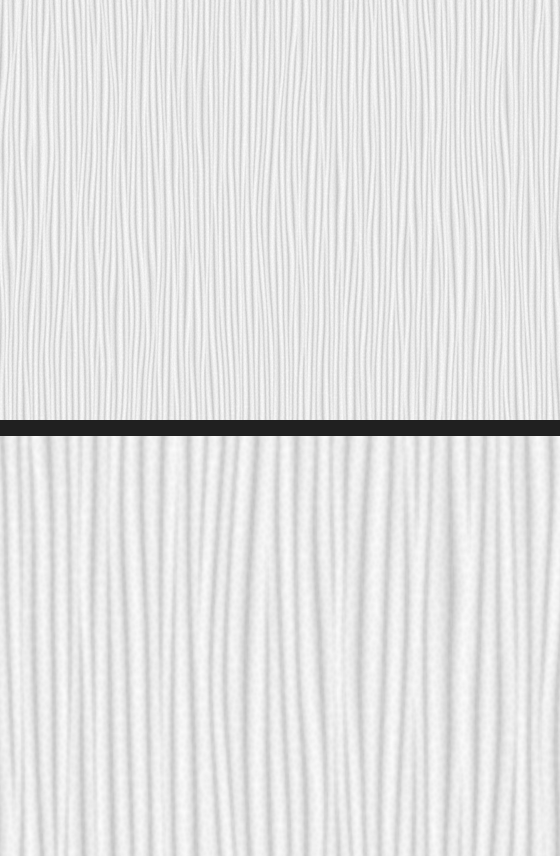
Top, the full canvas; bottom, a detail of the centre.
Give the GLSL for this texture, as a Shadertoy shader.

```glsl
// Pale ribbed surface of thin, upright threads that sway, merge and overlap.
// Each thread is a jittered cell whose axis follows layered sines; the topmost
// thread gives the round profile, its rivals at each point give the creases.

const float THREADS_PER_HEIGHT = 80.0;
const float GRAINS_PER_HEIGHT = 250.0;
const float CREASE_BLUR = 0.0011;
const vec3 CREST_COLOUR = vec3(0.971);
const vec3 GROOVE_COLOUR = vec3(0.755);

float hash(vec2 p) {
    vec3 q = fract(vec3(p.xyx) * 0.1031);
    q += dot(q, q.yzx + 33.33);
    return fract((q.x + q.y) * q.z);
}

// Sideways drift of one thread along its length, in thread spacings
float threadSway(float id, float y) {
    float phase = 6.2832 * hash(vec2(id, 1.0));
    float pace = mix(0.7, 1.4, hash(vec2(id, 2.0)));
    return 0.34 * sin(y * 6.5 * pace + phase)
         + 0.17 * sin(y * 15.0 * pace + phase * 2.7)
         + 0.04 * sin(y * 35.0 * pace + phase * 4.3);
}

// Slow sway shared by neighbouring threads
float sharedSway(vec2 p) {
    return 0.40 * sin(p.y * 4.3 + p.x * 9.0)
         + 0.18 * sin(p.y * 9.1 - p.x * 17.0 + 1.7);
}

// x: signed distance from the thread's axis, y: depth below its crest
vec2 threadProfile(float id, float x, float y) {
    float jitter = 0.2 * (hash(vec2(id, 3.0)) - 0.5);
    float d = x - (id + 0.5 + jitter + threadSway(id, y));
    float halfWidth = mix(0.45, 0.57, hash(vec2(id, 4.0)));
    float sink = 0.16 + 0.16 * sin(y * 12.0 + id * 2.4);
    return vec2(d, d * d / (halfWidth * halfWidth) + sink);
}

// Amount of shade, 0 on a crest and 1 in the deepest groove.
// Creases fade where two axes run together, so merged threads stay light.
float grooveShade(float x, float y) {
    float cell = floor(x);
    vec2 top = vec2(0.0, 1e3);
    for (int i = -2; i <= 2; i++) {
        vec2 thread = threadProfile(cell + float(i), x, y);
        if (thread.y < top.y) top = thread;
    }
    float crease = 0.0;
    for (int i = -2; i <= 2; i++) {
        vec2 rival = threadProfile(cell + float(i), x, y);
        float parting = smoothstep(0.05, 0.85, abs(rival.x - top.x));
        crease = max(crease, parting * pow(top.y / rival.y, 0.8));
    }
    float hollow = 1.0 - exp(-4.0 * top.x * top.x);
    return 0.20 * hollow + 0.80 * crease + 0.08 * top.x;
}

// Cellular noise: distance to the closest scattered point
float cellular(vec2 p) {
    vec2 cell = floor(p);
    float closest = 8.0;
    for (int j = -1; j <= 1; j++) {
        for (int i = -1; i <= 1; i++) {
            vec2 id = cell + vec2(i, j);
            vec2 offset = vec2(hash(id), hash(id + 57.3));
            vec2 d = id + offset - p;
            closest = min(closest, dot(d, d));
        }
    }
    return sqrt(closest);
}

void mainImage(out vec4 fragColor, in vec2 fragCoord) {
    vec2 p = fragCoord / iResolution.y;
    float x = p.x * THREADS_PER_HEIGHT + sharedSway(p);

    // Average a narrow span to soften the creases
    float shade = 0.0;
    for (int i = -1; i <= 1; i++) {
        float shift = float(i) * CREASE_BLUR * THREADS_PER_HEIGHT;
        shade += grooveShade(x + shift, p.y) / 3.0;
    }

    // Fine fibre grain, slightly drawn out along the threads
    float grain = cellular(p * GRAINS_PER_HEIGHT * vec2(1.0, 0.75)) - 0.5;
    vec3 colour = mix(CREST_COLOUR, GROOVE_COLOUR, shade) + 0.04 * grain;
    fragColor = vec4(clamp(colour, 0.0, 1.0), 1.0);
}
```
